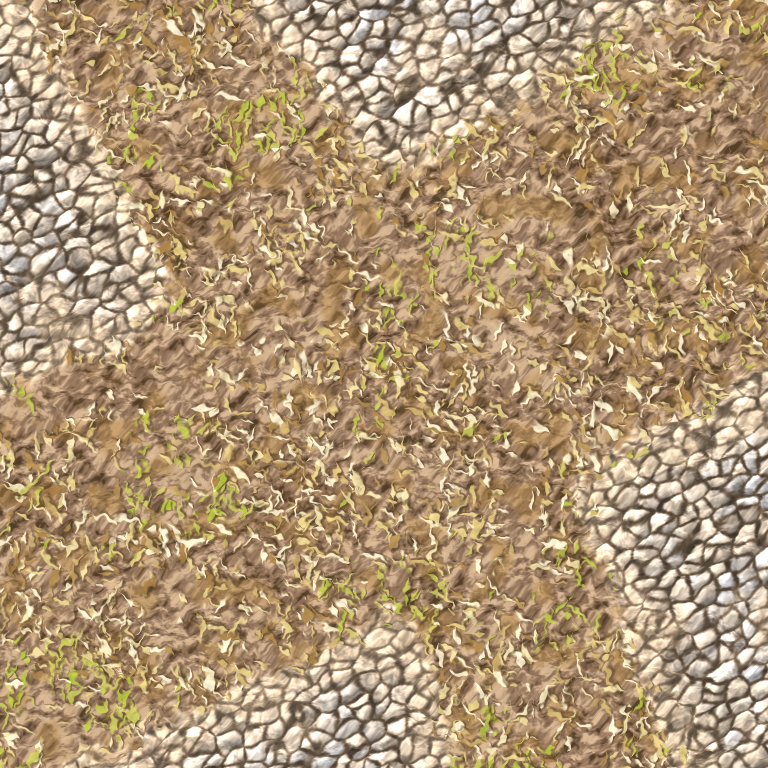
Give the GLSL for this texture, as a Shadertoy shader.

```glsl
// Pebbled paving slabs divided by bare earth with dry and green grass tufts.

const vec3 DARK_EARTH  = vec3(0.35, 0.26, 0.16);
const vec3 EARTH       = vec3(0.58, 0.46, 0.36);
const vec3 DUST        = vec3(0.78, 0.66, 0.53);
const vec3 OCHRE       = vec3(0.66, 0.50, 0.28);
const vec3 STRAW       = vec3(0.88, 0.79, 0.51);
const vec3 PALE_STRAW  = vec3(0.98, 0.93, 0.80);
const vec3 GREEN       = vec3(0.69, 0.75, 0.24);
const vec3 GAP         = vec3(0.36, 0.30, 0.24);
const vec3 SAND        = vec3(0.83, 0.72, 0.59);
const vec3 WARM_STONE  = vec3(0.97, 0.89, 0.80);
const vec3 COOL_STONE  = vec3(0.89, 0.88, 0.88);
const vec2 PEBBLE_GRID = vec2(35.0, 50.0);
const vec2 EARTH_GRAIN = vec2(50.0, 82.0);
const vec2 LIGHT_DIR   = vec2(-0.6, 0.8);
const float PEBBLE_TILT = 0.55;
const float BLADE_TILT  = 1.95;
const float BLADE_SPREAD = 2.5;
const float BLADE_RAGGED = 0.24;
const float CORNER_ROUND = 0.05;

vec2 hash2(vec2 p) {
    vec3 q = fract(p.xyx * vec3(0.1031, 0.1030, 0.0973));
    q += dot(q, q.yzx + 33.33);
    return fract((q.xx + q.yz) * q.zy);
}

mat2 rotation(float a) {
    return mat2(cos(a), -sin(a), sin(a), cos(a));
}

float gradientDot(vec2 cell, vec2 offset) {
    float a = 6.2832 * hash2(cell).x;
    return dot(vec2(cos(a), sin(a)), offset);
}

float gradientNoise(vec2 p) {
    vec2 i = floor(p), f = p - i, u = f * f * (3.0 - 2.0 * f);
    vec2 e = vec2(1.0, 0.0);
    float low = mix(gradientDot(i, f), gradientDot(i + e, f - e), u.x);
    float high = mix(gradientDot(i + e.yx, f - e.yx), gradientDot(i + 1.0, f - 1.0), u.x);
    return 1.5 * mix(low, high, u.y);
}

float fbm(vec2 p) {
    float sum = 0.0, amp = 0.6;
    for (int i = 0; i < 3; i++) {
        sum += amp * gradientNoise(p);
        p = rotation(0.6) * p * 2.03 + 7.3;
        amp *= 0.6;
    }
    return sum;
}

// Signed distance to a line; the left side is inside.
float edgeDistance(vec2 p, vec2 a, vec2 b) {
    vec2 e = normalize(b - a), d = p - a;
    return d.x * e.y - d.y * e.x;
}

// Slab corner: two edges joined by a rounded tip.
float slabCorner(vec2 p, vec2 a, vec2 tip, vec2 b) {
    float d1 = edgeDistance(p, a, tip), d2 = edgeDistance(p, tip, b);
    float k = max(CORNER_ROUND - abs(d1 - d2), 0.0) / CORNER_ROUND;
    return max(d1, d2) + 0.25 * k * k * CORNER_ROUND;
}

float slabDistance(vec2 p) {
    float left   = slabCorner(p, vec2(0.00, 0.48), vec2(0.24, 0.60), vec2(0.03, 1.00));
    float top    = slabCorner(p, vec2(0.32, 1.00), vec2(0.50, 0.76), vec2(0.88, 1.00));
    float right  = slabCorner(p, vec2(1.00, 0.53), vec2(0.74, 0.37), vec2(0.88, 0.00));
    float bottom = slabCorner(p, vec2(0.59, 0.00), vec2(0.53, 0.21), vec2(0.10, 0.00));
    return min(min(left, top), min(right, bottom));
}

vec3 earthColor(vec2 p, float grain) {
    float tone = 0.54 + 0.35 * fbm(p * 7.0) + 0.85 * grain;
    vec3 col = mix(DARK_EARTH, EARTH, smoothstep(0.0, 0.45, tone));
    col = mix(col, DUST, smoothstep(0.42, 0.85, tone));
    return mix(col, OCHRE, 0.5 * smoothstep(0.0, 0.5, gradientNoise(p * 24.0 + 40.0)));
}

// Rounded stones from the two nearest cell points, lit from one side.
vec3 pebbleColor(vec2 p, float depth, float grain) {
    vec2 warp = vec2(gradientNoise(p * 38.0), gradientNoise(p * 38.0 + 19.0));
    vec2 q = rotation(PEBBLE_TILT) * (p + 0.007 * warp) * PEBBLE_GRID;
    vec2 base = floor(q), nearest = vec2(0.0), stoneId = vec2(0.0);
    float f1 = 9.0, f2 = 9.0;
    for (int y = -1; y <= 1; y++)
    for (int x = -1; x <= 1; x++) {
        vec2 id = base + vec2(x, y);
        vec2 d = q - id - 0.05 - 0.9 * hash2(id);
        float dist = length(d);
        if (dist < f1) { f2 = f1; f1 = dist; nearest = d; stoneId = id; }
        else f2 = min(f2, dist);
    }
    vec2 rnd = hash2(stoneId + 91.0);
    float body = smoothstep(0.02, 0.36, f2 - f1 + 0.12 * grain);
    float light = dot(rotation(-PEBBLE_TILT) * nearest, LIGHT_DIR);
    float patches = fbm(p * 8.0 + 11.0);
    float cool = smoothstep(0.02, 0.14, depth) * smoothstep(0.1, 0.8, rnd.x + patches);
    vec3 stone = mix(WARM_STONE, COOL_STONE, cool) * (0.76 + 0.24 * rnd.y + 0.5 * light);
    vec3 col = mix(GAP, stone, body);
    float sandy = 0.55 * smoothstep(0.07, 0.0, depth) + 0.6 * smoothstep(0.0, 0.5, patches);
    col = mix(col, SAND * (0.76 + 0.42 * body), clamp(sandy, 0.0, 0.6));
    return col * (1.02 + 0.4 * grain);
}

// One layer of ragged, tapered blades with short shadows.
void addBlades(inout vec3 col, vec2 p, float scale, float seed, float cover, float green) {
    vec2 q = p * scale, base = floor(q);
    float soft = max(0.06, scale / iResolution.y);
    vec2 ragged = BLADE_RAGGED * vec2(gradientNoise(q * 2.3 + seed), gradientNoise(q * 2.3 - seed));
    for (int y = -1; y <= 1; y++)
    for (int x = -1; x <= 1; x++) {
        vec2 id = base + vec2(x, y);
        vec2 place = hash2(id + seed), look = hash2(id + seed + 57.0), tint = hash2(id + seed + 113.0);
        vec2 d = rotation(BLADE_TILT + BLADE_SPREAD * (look.y - 0.5)) * (q + ragged - id - place);
        d.y += (place.y - 0.5) * 0.6 * d.x * d.x;
        float reach = clamp(d.x / (0.35 + 0.45 * tint.y), -1.3, 1.3);
        float presence = smoothstep(0.0, 0.12, cover - look.x);
        float width = (0.07 + 0.12 * place.x) * (1.0 - reach * reach) * (1.0 - 0.35 * reach);
        float blade = presence * smoothstep(soft, -soft, abs(d.y) - width);
        float shade = presence * smoothstep(0.08, -0.08, abs(d.y + 0.2) - width);
        vec3 dry = mix(mix(OCHRE, STRAW, smoothstep(0.0, 0.35, tint.x)), PALE_STRAW, smoothstep(0.4, 0.85, tint.x));
        vec3 bladeColor = mix(dry, mix(GREEN, STRAW, 0.7 * tint.x), step(look.y, green));
        col = mix(col, DARK_EARTH, 0.5 * shade);
        col = mix(col, bladeColor, blade);
    }
}

void mainImage(out vec4 fragColor, in vec2 fragCoord) {
    vec2 p = fragCoord / iResolution.xy;
    float slab = slabDistance(p) + 0.024 * fbm(p * 17.0) + 0.013 * gradientNoise(p * 60.0);
    float grain = fbm(rotation(0.45) * p * EARTH_GRAIN + fbm(p * 20.0));

    // Earth and stone, with a pale sandy rim
    vec3 col = earthColor(p, grain);
    col = mix(col, SAND * (1.0 + 0.5 * grain), 0.5 * smoothstep(0.016, 0.0, slab));
    col = mix(col, pebbleColor(p, -slab, grain), smoothstep(0.006, -0.006, slab));

    // Grass gathers in tufts, thins on the central path and stops at the slabs
    float path = abs(edgeDistance(p, vec2(0.10, 0.49), vec2(1.00, 0.86)));
    float tufts = 0.52 + 0.85 * fbm(p * 11.0 + 3.0) - 0.24 * smoothstep(0.13, 0.0, path);
    float cover = clamp(tufts, 0.06, 0.95) * smoothstep(-0.02, 0.008, slab);
    float green = 0.8 * smoothstep(0.12, 0.5, fbm(p * 7.0 + 23.0) + 0.2 * tufts);
    addBlades(col, p, 62.0, 11.0, cover, green);
    addBlades(col, p, 50.0, 37.0, cover, green);
    addBlades(col, p, 40.0, 71.0, cover * 0.8, green);
    col *= 1.02 + 0.16 * grain;

    fragColor = vec4(clamp(col, 0.0, 1.0), 1.0);
}
```
